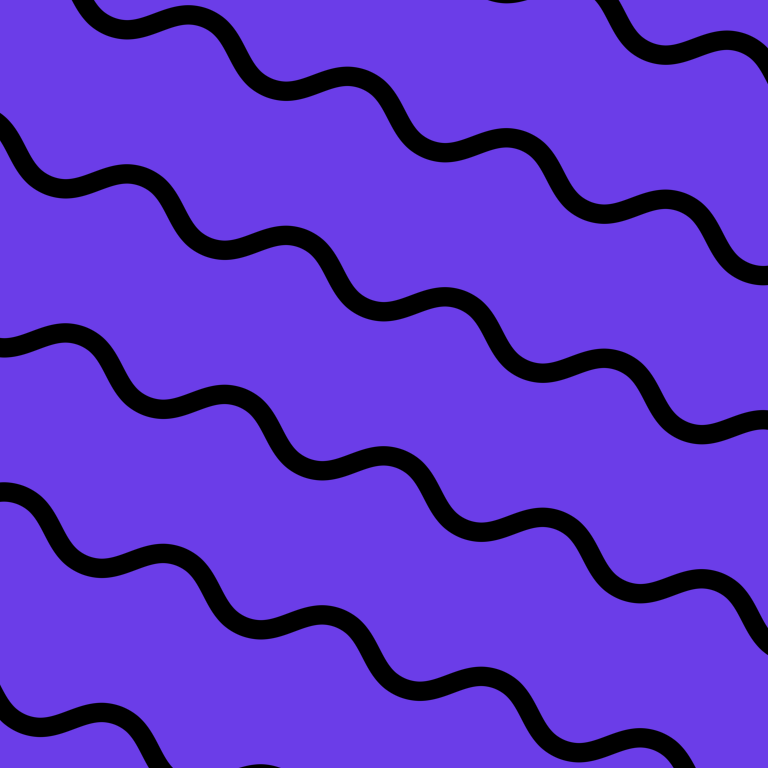
Reproduce this pattern procedurally as a Shadertoy shader.

```glsl
// Black wavy lines running diagonally down across a flat violet ground.
// The plane is rotated and cut into square cells, one wave period each;
// the stroke is the true distance to short chords along the wave.

const float PERIOD = 0.222;      // cell size, as a share of canvas height
const float HALF_STROKE = 0.0568; // in cells

// Height of the wave at x: a sine with slightly straightened flanks.
float wave(float x) {
    float phase = 6.2831853 * x;
    return 0.128 * (sin(phase) + 0.035 * sin(3.0 * phase));
}

float segmentDistance(vec2 p, vec2 a, vec2 b) {
    vec2 ab = b - a;
    float t = clamp(dot(p - a, ab) / dot(ab, ab), 0.0, 1.0);
    return length(p - a - t * ab);
}

// Distance to the part of the wave close to p.
float waveDistance(vec2 p) {
    const int STEPS = 16;
    const float REACH = 0.16;
    float nearest = 1.0;
    float x = p.x - REACH;
    vec2 a = vec2(x, wave(x));
    for (int i = 1; i <= STEPS; i++) {
        x = p.x + REACH * (2.0 * float(i) / float(STEPS) - 1.0);
        vec2 b = vec2(x, wave(x));
        nearest = min(nearest, segmentDistance(p, a, b));
        a = b;
    }
    return nearest;
}

void mainImage(out vec4 fragColor, in vec2 fragCoord) {
    // Rotate into wave axes, measured in cells from one rising crossing.
    vec2 p = fragCoord / iResolution.y - vec2(0.5396, 0.6038);
    float angle = radians(21.13);
    vec2 along = vec2(cos(angle), -sin(angle));
    vec2 across = vec2(sin(angle), cos(angle));
    vec2 cell = vec2(dot(p, along), dot(p, across)) / PERIOD;

    // Repeat the line across its direction.
    cell.y -= round(cell.y);

    // Stroke with an edge about one pixel wide.
    float pixel = 1.0 / (iResolution.y * PERIOD);
    float edge = waveDistance(cell) - HALF_STROKE;
    float ink = smoothstep(0.75 * pixel, -0.75 * pixel, edge);

    vec3 violet = vec3(0.42, 0.24, 0.91);
    fragColor = vec4(mix(violet, vec3(0.0), ink), 1.0);
}
```
